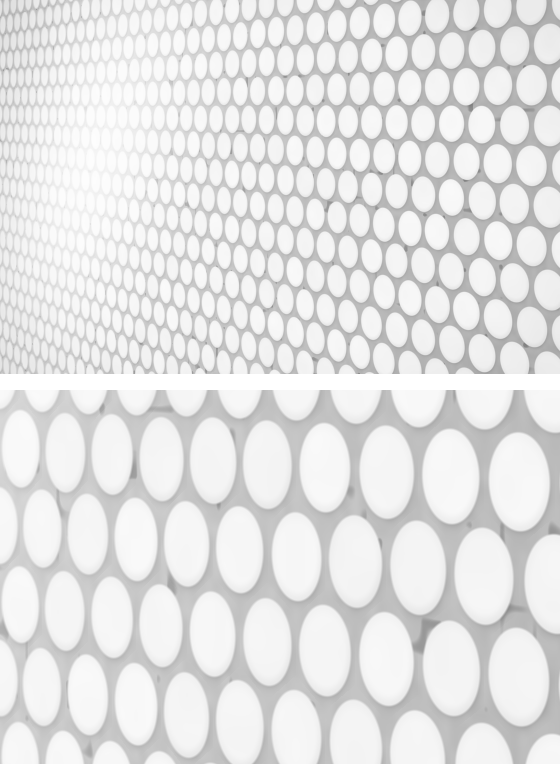
Top: the whole. Bottom: its middle third, enlarged.
Reproduce this pattern procedurally as a WebGL 2 fragment shader.

```glsl
#version 300 es
precision highp float;
// Wall of white round tiles in grey grout, receding to the left.
// Each point is projected onto the wall plane, where the nearest disc of a
// hexagonal lattice is found; its distance is scaled back to canvas units.

#define VANISH vec2(-1.125, 0.283)  // vanishing point, y measured downwards
#define COLUMN_SCALE 69.37          // columns per inverse depth
#define ROW_SLOPE 0.0422            // row height gained per unit of depth
#define LATTICE_SHIFT vec2(26.744, 1.308)
#define RADIUS 0.432
#define JITTER 0.022
#define TILE_TONE 0.962
#define GROUT_TONE 0.705
#define GLOW_CENTRE vec2(0.25, 0.43)

uniform vec2 u_resolution;
out vec4 outColor;

const vec2 CELL = vec2(1.0, 1.7320508);

float hash(vec2 p) {
    vec3 q = fract(vec3(p.xyx) * 0.1031);
    q += dot(q, q.yzx + 33.33);
    return fract((q.x + q.y) * q.z);
}

float noise(vec2 p) {
    vec2 i = floor(p), f = fract(p);
    f = f * f * (3.0 - 2.0 * f);
    return mix(mix(hash(i), hash(i + vec2(1, 0)), f.x),
               mix(hash(i + vec2(0, 1)), hash(i + vec2(1, 1)), f.x), f.y);
}

// Offset from the nearest lattice point (xy) and the identity of its tile (zw).
vec4 nearestTile(vec2 p) {
    vec2 idA = floor(p / CELL + 0.5);
    vec2 idB = floor(p / CELL) + 0.5;
    vec2 a = p - idA * CELL, b = p - idB * CELL;
    return dot(a, a) < dot(b, b) ? vec4(a, idA) : vec4(b, idB);
}

void main() {
    vec2 p = gl_FragCoord.xy / u_resolution.y;
    p.y = 1.0 - p.y;
    float aspect = u_resolution.x / u_resolution.y;
    float pixel = 1.0 / u_resolution.y;

    // Projection onto the wall, in units of the column pitch
    float depth = p.x - VANISH.x;
    float rowScale = 0.8660254 / ROW_SLOPE;
    float height = (p.y - VANISH.y) * rowScale / depth;
    vec2 wall = vec2(-COLUMN_SCALE / depth, height) + LATTICE_SHIFT;

    // Nearest disc, slightly out of place and size
    vec4 tile = nearestTile(wall);
    vec2 id = tile.zw * 2.0 + 100.0;
    vec2 offset = tile.xy + JITTER * (vec2(hash(id), hash(id + 41.7)) - 0.5);
    float radius = RADIUS + 0.5 * JITTER * (hash(id + 83.1) - 0.5);
    float reach = max(length(offset), 1e-4);
    vec2 normal = offset / reach;

    // Wall distance converted to canvas distance through the projection slope
    vec2 slope = vec2(normal.x * COLUMN_SCALE / (depth * depth) - normal.y * height / depth,
                      normal.y * rowScale / depth);
    float dist = (reach - radius) / length(slope);

    // Focus falls off towards the far end
    float defocus = 0.0014 + 0.0018 * smoothstep(0.6, 0.0, p.x)
                  + 0.0008 * smoothstep(1.2, 1.5, p.x);
    float blur = max(defocus, 0.8 * pixel);
    float cover = 1.0 - smoothstep(-blur, blur, dist);

    // Grout: mottling, sparse grime and shade below each disc
    float grout = GROUT_TONE + 0.035 * (noise(wall * 7.0) - 0.5);
    grout += 0.06 * smoothstep(1.3, 0.5, p.x);
    grout -= 0.16 * smoothstep(0.86, 0.97, noise(wall * 4.3 + 19.0));
    float lowerRight = max(dot(normal, normalize(vec2(0.5, 1.0))), 0.0);
    grout -= 0.10 * lowerRight * exp(-max(dist, 0.0) / 0.003);

    // Disc face: own tone, soft rim and faint cloudiness
    float face = TILE_TONE + 0.018 * (hash(id + 7.3) - 0.5);
    face += 0.012 * (noise(wall * 3.0) - 0.5);
    face -= 0.035 * smoothstep(0.72, 1.0, reach / radius) * (0.5 + lowerRight);
    float tone = mix(grout, face, cover);

    // Darker corners, then a slanting haze of light on the far part
    vec2 centred = (p - vec2(0.5 * aspect, 0.5)) / vec2(0.5 * aspect, 0.5);
    tone *= 1.0 - 0.045 * smoothstep(0.5, 2.0, dot(centred, centred));
    tone *= 1.0 - 0.05 * smoothstep(0.22, 0.0, p.x);
    vec2 g = p - GLOW_CENTRE;
    g.x += 0.28 * g.y;
    float glow = 0.72 * exp(-dot(g * vec2(4.6, 2.1), g * vec2(4.6, 2.1)))
               + 0.12 * exp(-dot(g, g) * 2.5);
    tone = mix(tone, 0.995, glow);

    outColor = vec4(vec3(clamp(tone, 0.0, 1.0)), 1.0);
}
```
